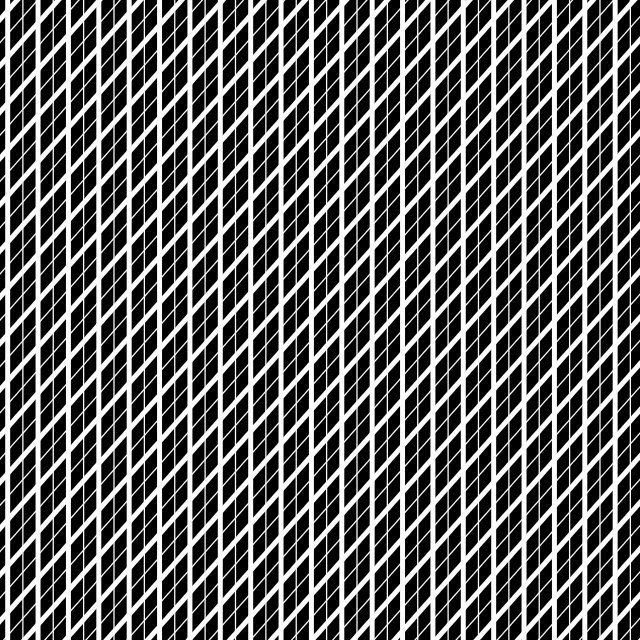
Give the GLSL for this pattern, as a WebGL 1 fragment shader.

```glsl
precision highp float;
// A slanted lattice of white lines on black, made from two line families:
// upright and diagonal. Each family alternates a broad and a hairline stripe,
// drawn as box-filtered coverage of the distance to the nearest stripe centre.

uniform vec2 u_resolution;

const vec3 GROUND = vec3(0.0);
const vec3 LINE = vec3(0.99);

const float BROAD_WIDTH = 0.0078;
const float HAIR_WIDTH = 0.0020;

const float UPRIGHT_PERIOD = 0.04746;
const float UPRIGHT_OFFSET = 0.0120;

const float DIAGONAL_SLOPE = 1.125;
const float DIAGONAL_RISE = 0.0723;    // vertical distance between repeats
const float DIAGONAL_OFFSET = 0.0297;  // height at the left edge

// Signed distance to the nearest stripe centre
float repeatCentered(float position, float period) {
  return (fract(position / period + 0.5) - 0.5) * period;
}

// Share of a pixel-wide window covered by a stripe
float stripeCoverage(float dist, float width, float pixel) {
  float low = max(dist - 0.5 * pixel, -0.5 * width);
  float high = min(dist + 0.5 * pixel, 0.5 * width);
  return clamp((high - low) / pixel, 0.0, 1.0);
}

// Broad stripes with a hairline midway between them
float lineFamily(float position, float period, float pixel) {
  float broad = repeatCentered(position, period);
  float hair = repeatCentered(position - 0.5 * period, period);
  return max(stripeCoverage(broad, BROAD_WIDTH, pixel),
             stripeCoverage(hair, HAIR_WIDTH, pixel));
}

void main() {
  float pixel = 1.0 / min(u_resolution.x, u_resolution.y);
  vec2 p = gl_FragCoord.xy * pixel;

  float upright = lineFamily(p.x - UPRIGHT_OFFSET, UPRIGHT_PERIOD, pixel);

  // Scale from vertical to perpendicular distance
  float tilt = inversesqrt(1.0 + DIAGONAL_SLOPE * DIAGONAL_SLOPE);
  float across = (p.y - DIAGONAL_SLOPE * p.x - DIAGONAL_OFFSET) * tilt;
  float diagonal = lineFamily(across, DIAGONAL_RISE * tilt, pixel);

  // Union of both families
  float ink = 1.0 - (1.0 - upright) * (1.0 - diagonal);
  gl_FragColor = vec4(mix(GROUND, LINE, ink), 1.0);
}
```
